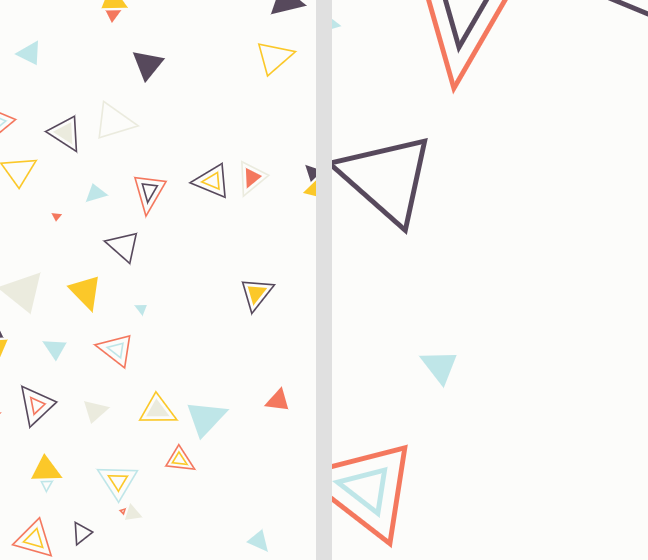
Left: the whole. Right: its middle third, enlarged.
This background is drawn by a Shadertoy shader. Its source:

```glsl
// Scattered solid, outlined and nested triangles in flat colours on an off-white ground.

const float CELL = 0.185;      // spacing of the groups, in canvas widths
const float LINE = 0.0052;     // outline thickness
const float GAP = 0.0075;      // space between neighbouring shapes
const float PI = 3.14159;
const vec3 GROUND = vec3(0.988, 0.988, 0.981);

vec3 palette(int i) {
    vec3 colours[5] = vec3[5](
        vec3(0.955, 0.47, 0.37),   // coral
        vec3(0.985, 0.785, 0.16),  // yellow
        vec3(0.34, 0.285, 0.36),   // plum
        vec3(0.75, 0.90, 0.91),    // pale blue
        vec3(0.92, 0.92, 0.87));   // beige
    return colours[i % 5];
}

// Integer hash: three values in 0..1 for a cell and a channel
vec3 hash3(ivec2 cell, int channel) {
    uvec3 v = uvec3(ivec3(cell, channel) + 64) * 1664525u + 1013904223u;
    for (int i = 0; i < 2; i++) {
        v.x += v.y * v.z;
        v.y += v.z * v.x;
        v.z += v.x * v.y;
        v ^= v >> 16u;
    }
    return vec3(v & 0xffffu) / 65536.0;
}

vec2 direction(float angle) {
    return vec2(cos(angle), sin(angle));
}

// Signed distance to the three edge lines around the incentre
float triangle(vec2 p, float angle, vec2 skew, float inradius) {
    float a = dot(p, direction(angle));
    float b = dot(p, direction(angle + PI * 2.0 / 3.0 + skew.x));
    float c = dot(p, direction(angle + PI * 4.0 / 3.0 + skew.y));
    return max(a, max(b, c)) - inradius;
}

// Band of constant thickness just inside an edge
float outline(float d) {
    return abs(d + 0.5 * LINE) - 0.5 * LINE;
}

vec3 paint(vec3 base, vec3 colour, float d, float pixel) {
    return mix(base, colour, clamp(0.5 - d / pixel, 0.0, 1.0));
}

// Groups crowd the left side and thin out to the right and the top
float density(vec2 p) {
    return mix(0.95, 0.36, smoothstep(0.38, 0.66, p.x)) * mix(1.0, 0.85, smoothstep(0.6, 1.5, p.y));
}

vec3 drawGroup(vec3 base, vec2 p, ivec2 cell, float pixel) {
    vec3 place = hash3(cell, 0);
    vec3 form = hash3(cell, 1);
    vec3 detail = hash3(cell, 2);
    vec3 bend = hash3(cell, 3);

    vec2 centre = (vec2(cell) + 0.5 + vec2(0.5 * float(cell.y & 1), 0.0)) * CELL;
    if (place.z > density(centre)) return base;

    // Kind of group, with its size range
    float kind = form.x;
    bool paired = kind >= 0.44 && kind < 0.62;
    bool nested = kind >= 0.62 && kind < 0.78;
    bool framed = kind >= 0.78 && kind < 0.85;
    bool solid = kind < 0.62;
    float inradius = mix(0.009, 0.041, form.y);
    if (paired) inradius = mix(0.016, 0.033, form.y);
    if (!solid) inradius = mix(0.017, 0.043, form.y);
    if (nested || framed) inradius = mix(0.027, 0.040, form.y);

    // Small shapes wander further inside their cell
    p -= centre + (place.xy * 2.0 - 1.0) * max(0.5 * CELL - 1.7 * inradius, 0.0);
    float angle = form.z * 2.0 * PI;
    vec2 skew = (bend.xy - 0.5) * 0.28;
    int hue = (2 * cell.x + cell.y + 20) % 5;
    vec3 accent = palette(hue + 1 + int(detail.x * 4.0));

    float d = triangle(p, angle, skew, inradius);
    base = paint(base, palette(hue), solid ? d : outline(d), pixel);

    if (nested) {
        float inner = triangle(p, angle, skew, inradius * mix(0.45, 0.58, detail.y));
        base = paint(base, accent, outline(inner), pixel);
    }
    if (framed) base = paint(base, accent, d + LINE + 1.2 * GAP, pixel);

    // Smaller companion facing one edge
    if (paired) {
        float small = inradius * mix(0.4, 0.6, detail.y);
        vec2 across = direction(angle);
        vec2 along = vec2(-across.y, across.x);
        vec2 offset = across * (inradius + GAP + small) + along * (bend.z - 0.5) * 1.6 * inradius;
        float companion = triangle(p - offset, angle + PI, -skew, small);
        base = paint(base, accent, detail.z < 0.35 ? outline(companion) : companion, pixel);
    }
    return base;
}

void mainImage(out vec4 fragColor, in vec2 fragCoord) {
    vec2 p = fragCoord / iResolution.x;
    float pixel = 1.0 / iResolution.x;
    vec3 colour = GROUND;

    // Visit the nearby cells of a staggered grid
    int row = int(floor(p.y / CELL));
    for (int y = row - 1; y <= row + 1; y++) {
        int column = int(floor(p.x / CELL - 0.5 * float(y & 1)));
        for (int x = column - 1; x <= column + 1; x++) {
            colour = drawGroup(colour, p, ivec2(x, y), pixel);
        }
    }
    fragColor = vec4(colour, 1.0);
}
```
